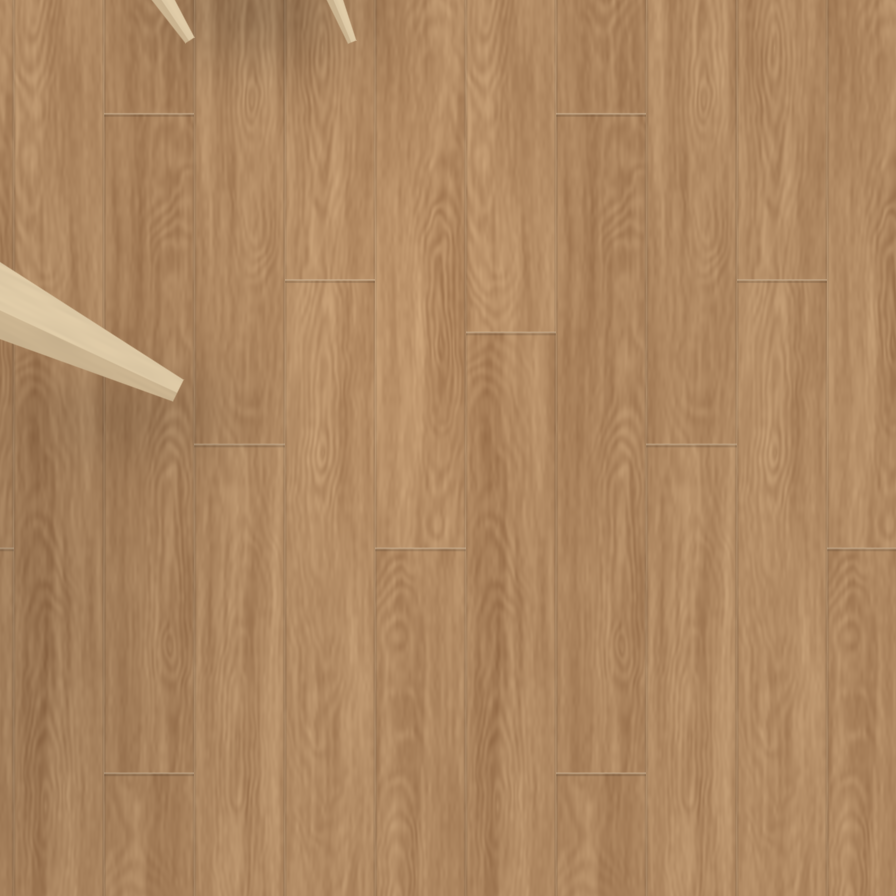
This texture is drawn by a WebGL 1 fragment shader. Its source:

```glsl
precision highp float;
uniform vec2 u_resolution;

const float PLANK_WIDTH = 0.1009;
const float PLANK_LENGTH = 0.736;
const float FIRST_EDGE = 0.0152;
const float PATTERN_COLUMNS = 5.0;

const vec3 WOOD_DARK = vec3(0.57, 0.41, 0.27);
const vec3 WOOD_LIGHT = vec3(0.77, 0.62, 0.46);
const vec3 BEVEL = vec3(0.79, 0.69, 0.57);
const vec3 LEG_LIT = vec3(0.87, 0.79, 0.65);
const vec3 LEG_SIDE = vec3(0.79, 0.70, 0.56);

float hash(vec2 p) {
  vec3 q = fract(p.xyx * vec3(0.1031, 0.1030, 0.0973));
  q += dot(q, q.yzx + 33.33);
  return fract((q.x + q.y) * q.z);
}

float noise(vec2 p) {
  vec2 cell = floor(p);
  vec2 f = fract(p);
  f = f * f * (3.0 - 2.0 * f);
  float low = mix(hash(cell), hash(cell + vec2(1.0, 0.0)), f.x);
  float high = mix(hash(cell + vec2(0.0, 1.0)), hash(cell + 1.0), f.x);
  return mix(low, high, f.y);
}

// Height of the end joint in each column of the repeat
float endJoint(float column) {
  return column < 0.5 ? 0.629 : column < 1.5 ? 0.137 : column < 2.5 ? 0.504
       : column < 3.5 ? 0.6875 : 0.388;
}

// Arched growth rings around a heart line; q is 0..1 across and along a plank
float growthRings(vec2 q, float seed) {
  float heart = 0.2 + 0.6 * hash(vec2(seed, 3.0));
  float apex = 0.15 + 0.7 * hash(vec2(seed, 7.0));
  float across = q.x - heart + 0.16 * (noise(vec2(seed, q.y * 5.0)) - 0.5);
  float depth = 1.3 * (q.y - apex) + 0.25 * (noise(vec2(q.x * 2.0 + seed, q.y * 9.0)) - 0.5);
  float radius = length(vec2(across * 1.4, depth));
  radius += 0.06 * noise(vec2(q.x * 9.0 + seed, q.y * 30.0));
  float wave = sin(radius * 82.0);
  float patchy = 0.35 + 0.9 * noise(vec2(q.x * 3.0, q.y * 6.0) + seed);
  return wave * patchy * exp(-9.0 * across * across);
}

// Wood brightness from broad streaks, fine fibres, pores and rings
float grain(vec2 q, float seed) {
  float bend = 0.09 * (noise(vec2(seed, q.y * 4.0)) - 0.5);
  vec2 s = vec2(q.x + bend, q.y) + vec2(seed, seed * 0.7);
  float broad = noise(s * vec2(4.0, 1.8)) - 0.5;
  float streak = noise(s * vec2(11.0, 3.5)) - 0.5;
  float fibre = noise(s * vec2(24.0, 14.0)) - 0.5;
  float pore = noise(s * vec2(36.0, 70.0)) - 0.5;
  float tone = hash(vec2(seed, 11.0)) - 0.5;
  return 0.57 + 0.30 * broad + 0.30 * streak + 0.26 * fibre + 0.16 * pore
       + 0.15 * tone + 0.13 * growthRings(q, seed);
}

float line(float dist, float halfWidth, float pixel) {
  return 1.0 - smoothstep(halfWidth - 0.5 * pixel, halfWidth + pixel, dist);
}

vec3 planks(vec2 p, float pixel) {
  float x = (p.x - FIRST_EDGE) / PLANK_WIDTH;
  float column = mod(floor(x), PATTERN_COLUMNS);
  float y = (p.y - endJoint(column)) / PLANK_LENGTH;
  vec2 q = vec2(fract(x), fract(y));
  float seed = 17.0 + column * 13.7 + floor(y) * 71.3;
  vec3 wood = mix(WOOD_DARK, WOOD_LIGHT, clamp(grain(q, seed), 0.0, 1.0));

  // Pale bevels with a faint dark groove beside them
  float side = min(q.x, 1.0 - q.x) * PLANK_WIDTH;
  float end = min(q.y, 1.0 - q.y) * PLANK_LENGTH;
  float wear = 0.4 + 0.6 * noise(vec2(column * 5.0, p.y * 12.0));
  wood *= 1.0 - 0.07 * line(side, 0.0018, pixel);
  wood *= 1.0 - 0.12 * line((1.0 - q.y) * PLANK_LENGTH, 0.003, pixel);
  wood = mix(wood, BEVEL, 0.22 * wear * line(side, 0.0006, pixel));
  return mix(wood, BEVEL, 0.6 * line(end, 0.0007, pixel));
}

float softSpot(vec2 p, vec2 centre, vec2 size) {
  vec2 d = (p - centre) / size;
  return exp(-dot(d, d));
}

// Tapered furniture leg with a lit face and a side face
vec3 drawLeg(vec3 base, vec2 p, vec2 a, vec2 b, vec2 widths, float pixel) {
  float span = length(b - a);
  vec2 axis = (b - a) / span;
  float along = dot(p - a, axis);
  float across = dot(p - a, vec2(-axis.y, axis.x));
  float halfWidth = mix(widths.x, widths.y, clamp(along / span, 0.0, 1.0));
  float dist = max(abs(across) - halfWidth, along - span);
  float face = smoothstep(-pixel, pixel, across + 0.2 * halfWidth);
  vec3 tint = mix(LEG_SIDE, LEG_LIT, face);
  tint *= 0.98 + 0.04 * noise(vec2(along * 20.0, across * 250.0));
  return mix(base, tint, 1.0 - smoothstep(-pixel, pixel, dist));
}

void main() {
  vec2 p = gl_FragCoord.xy / u_resolution;
  float pixel = 1.0 / min(u_resolution.x, u_resolution.y);
  vec3 color = planks(p, pixel);

  // Room light and soft shadows
  color *= 1.0 + 0.05 * softSpot(p, vec2(0.47, 0.66), vec2(0.16, 0.3));
  color *= 1.0 - 0.08 * softSpot(p, vec2(0.0, 0.3), vec2(0.22, 0.35));
  color *= 1.0 - 0.16 * softSpot(p, vec2(0.29, 0.99), vec2(0.11, 0.07));
  color *= 1.0 - 0.08 * softSpot(p, vec2(0.15, 0.54), vec2(0.12, 0.06));

  color = drawLeg(color, p, vec2(-0.02, 0.672), vec2(0.199, 0.564), vec2(0.041, 0.0135), pixel);
  color = drawLeg(color, p, vec2(0.170, 1.02), vec2(0.212, 0.955), vec2(0.013, 0.006), pixel);
  color = drawLeg(color, p, vec2(0.366, 1.02), vec2(0.393, 0.953), vec2(0.010, 0.005), pixel);
  gl_FragColor = vec4(color, 1.0);
}
```
